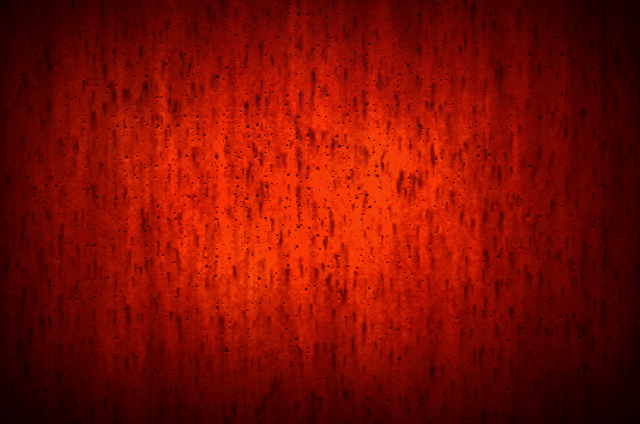
Give the GLSL for this texture, as a Shadertoy shader.

```glsl
// Weathered red metal under a warm spotlight: short dark rust drips run down
// a grainy orange surface scattered with pits. Gridded drips and value noise
// modulate a soft vignette, whose heat is then mapped to a red-orange ramp.

float hash(vec2 p) {
    return fract(sin(dot(p, vec2(127.1, 311.7))) * 43758.5453);
}

float noise(vec2 p) {
    vec2 cell = floor(p), f = fract(p);
    f = f * f * (3.0 - 2.0 * f);
    float low = mix(hash(cell), hash(cell + vec2(1, 0)), f.x);
    float high = mix(hash(cell + vec2(0, 1)), hash(cell + vec2(1, 1)), f.x);
    return mix(low, high, f.y);
}

float fbm(vec2 p) {
    float sum = 0.0, weight = 0.5;
    for (int i = 0; i < 4; i++) {
        sum += weight * noise(p);
        p = p * 2.03 + 17.3;
        weight *= 0.5;
    }
    return sum / 0.9375;
}

// Soft round patch of light, 1 at its centre.
float patchGlow(vec2 p, vec2 center, vec2 size) {
    vec2 d = (p - center) / size;
    return exp(-dot(d, d));
}

// Spotlight falloff towards the four sides.
float vignette(vec2 uv) {
    vec2 d = abs(uv - vec2(0.485, 0.535)) / 0.5;
    vec2 falloff = pow(d, vec2(2.6, 2.4));
    return exp(-dot(falloff, vec2(1.35, 1.1)));
}

// One drip per cell: a dark head that fades into a tail below it.
float drips(vec2 p, vec2 scale, float density, float seed) {
    vec2 q = p * scale;
    float column = floor(q.x);
    q.y += 13.0 * hash(vec2(column, seed));
    vec2 id = vec2(column, floor(q.y)) + seed * 7.0;
    vec2 f = fract(q);
    float present = step(hash(id + 3.1), density);
    float strength = mix(0.35, 1.0, hash(id + 5.7));
    float below = 0.93 - 0.25 * hash(id + 1.3) - f.y;
    float tailLength = mix(0.3, 0.66, hash(id + 2.9));
    float x = f.x - mix(0.36, 0.64, hash(id + 8.3));
    x += 0.22 * (noise(p * vec2(30.0, 45.0) + seed) - 0.5);
    float width = mix(0.11, 0.19, hash(id + 6.1));
    float tail = smoothstep(0.0, 0.09, below) * (1.0 - smoothstep(0.08, tailLength, below));
    return present * strength * tail * exp(-x * x / (width * width));
}

// Scattered pits: x is the dark hollow, y the lit rim under it.
vec2 pits(vec2 p, float scale, float density, float seed) {
    vec2 q = p * scale;
    vec2 id = floor(q) + seed;
    vec2 center = 0.3 + 0.4 * vec2(hash(id + 0.7), hash(id + 4.2));
    vec2 d = fract(q) - center;
    float radius = mix(0.1, 0.24, hash(id + 9.4));
    float present = step(hash(id + 2.2), density);
    float hollow = 1.0 - smoothstep(radius * 0.4, radius, length(d));
    float rim = 1.0 - smoothstep(radius * 0.4, radius, length(d + vec2(0.0, radius)));
    return present * vec2(hollow, rim * (1.0 - hollow));
}

// Black through deep red to orange.
vec3 heatColor(float heat, float orange) {
    float green = 0.21 * pow(heat, 2.6) * orange;
    return vec3(heat, green, 0.025 * heat * heat);
}

void mainImage(out vec4 fragColor, in vec2 fragCoord) {
    vec2 uv = fragCoord / iResolution.xy;
    vec2 p = fragCoord / iResolution.y;

    // Broad light and the warmer worn patches
    float light = vignette(uv);
    float worn = patchGlow(uv, vec2(0.21, 0.72), vec2(0.16, 0.18))
               + patchGlow(uv, vec2(0.58, 0.57), vec2(0.14, 0.22))
               + 0.7 * patchGlow(uv, vec2(0.37, 0.36), vec2(0.1, 0.16));
    float mottle = fbm(p * vec2(7.0, 5.0)) - 0.5;
    float heat = light * (0.93 + 0.08 * worn + 0.22 * mottle);

    // Rust drips in several sizes over faint vertical streaks
    float rust = 0.0;
    for (int i = 0; i < 4; i++) {
        float level = float(i);
        vec2 scale = vec2(25.0 + 7.0 * level, 6.0 + 1.9 * level);
        rust += drips(p + 0.37 * level, scale, 0.62, level + 1.0);
    }
    rust = min(rust, 1.3) * (0.6 + 0.7 * noise(p * 5.0 + 9.0));
    float streak = fbm(p * vec2(42.0, 5.0) + 4.0) - 0.5;
    heat *= (1.0 - 0.42 * min(rust, 1.0)) * (1.0 + 0.5 * streak);

    // Pits and fine grain
    float pitArea = 0.08 + 0.3 * patchGlow(uv, vec2(0.4, 0.62), vec2(0.28, 0.3));
    vec2 pit = pits(p, 42.0, pitArea, 11.0) + pits(p + 0.41, 70.0, pitArea, 29.0);
    float grain = noise(p * 260.0) + noise(p * 135.0 + 6.0) - 1.0;
    heat *= (1.0 - 0.5 * min(pit.x, 1.0)) * (1.0 + 0.18 * pit.y + 0.13 * grain);

    // Ramp, with a violet tint on the rust near the upper middle
    heat = clamp(heat, 0.0, 0.96);
    float orange = 0.9 + 0.3 * worn + 0.5 * mottle + 0.25 * grain;
    vec3 color = heatColor(heat, max(orange, 0.3));
    float violet = patchGlow(uv, vec2(0.48, 0.9), vec2(0.25, 0.3));
    color += violet * light * (0.15 + min(rust, 1.0)) * vec3(-0.04, 0.025, 0.07);

    fragColor = vec4(clamp(color, 0.0, 1.0), 1.0);
}
```
